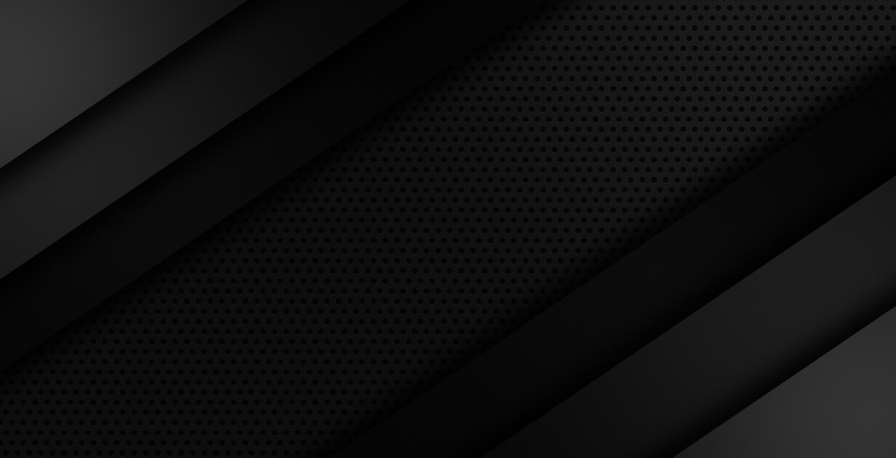
Write a WebGL 1 fragment shader that draws this background.

```glsl
precision highp float;

uniform vec2 u_resolution;

#define SLOPE 0.68
#define HOLE_PITCH 0.0255
#define HOLE_RADIUS 0.0062
#define HOLE_DEPTH 0.7
#define RIM_LIGHT 0.012
#define SHADOW_WIDTH 0.045
#define SHADOW_STRENGTH 0.82
#define GRAIN 0.004

float hash(vec2 p) {
    return fract(sin(dot(p, vec2(127.1, 311.7))) * 43758.5453);
}

// Soft round light, one at its centre
float glow(vec2 p, vec2 centre, float radius) {
    vec2 d = (p - centre) / radius;
    return exp(-dot(d, d));
}

// Distance to the nearest hole centre of a staggered lattice
float holeDistance(vec2 p) {
    vec2 pitch = HOLE_PITCH * vec2(1.0, 0.8660);
    float row = floor(p.y / pitch.y);
    p.x += 0.5 * pitch.x * mod(row, 2.0);
    return length((fract(p / pitch) - 0.5) * pitch);
}

float holeMask(vec2 p, float pixel) {
    return 1.0 - smoothstep(-pixel, pixel, holeDistance(p) - HOLE_RADIUS);
}

// Perforated sheet, brighter towards the upper right
float meshShade(vec2 p, float pixel) {
    float shade = 0.052 + 0.055 * glow(p, vec2(1.72, 0.95), 0.65);
    float hole = holeMask(p, pixel);
    float rim = holeMask(p + vec2(0.0, 0.003), pixel) * (1.0 - hole);
    return shade * (1.0 - HOLE_DEPTH * hole) + RIM_LIGHT * rim;
}

// Lay a panel over what is below; inside is positive within the panel
float addPanel(float below, float panel, float inside, float pixel) {
    float reach = max(-inside, 0.0) / SHADOW_WIDTH;
    float shadow = 1.0 - SHADOW_STRENGTH * exp(-reach * reach);
    return mix(below * shadow, panel, smoothstep(-pixel, pixel, inside));
}

void main() {
    vec2 p = gl_FragCoord.xy / u_resolution.y;
    float pixel = 0.75 / u_resolution.y;

    // Position across the diagonal bands, from upper left to lower right
    float unit = inversesqrt(1.0 + SLOPE * SLOPE);
    float across = (SLOPE * p.x + 1.0 - p.y) * unit;

    float shade = meshShade(p, pixel);

    // Inner, middle and corner panels on the upper left
    float innerLeft = 0.018 + 0.030 * glow(p, vec2(0.33, 0.60), 0.35);
    float middleLeft = 0.020 + 0.105 * glow(p, vec2(0.15, 0.62), 0.50);
    float cornerLeft = 0.040 + 0.170 * glow(p, vec2(0.0, 0.85), 0.42);
    shade = addPanel(shade, innerLeft, 0.810 * unit - across, pixel);
    shade = addPanel(shade, middleLeft, 0.610 * unit - across, pixel);
    shade = addPanel(shade, cornerLeft, 0.368 * unit - across, pixel);

    // Inner, middle and corner panels on the lower right
    float innerRight = 0.018 + 0.028 * glow(p, vec2(1.42, 0.40), 0.42);
    float middleRight = 0.020 + 0.095 * glow(p, vec2(1.78, 0.38), 0.58);
    float cornerRight = 0.050 + 0.150 * glow(p, vec2(1.90, 0.10), 0.45);
    shade = addPanel(shade, innerRight, across - 1.488 * unit, pixel);
    shade = addPanel(shade, middleRight, across - 1.713 * unit, pixel);
    shade = addPanel(shade, cornerRight, across - 1.998 * unit, pixel);

    // Fine grain hides banding in the dark gradients
    shade += GRAIN * (hash(floor(p * 262.0)) - 0.5);
    gl_FragColor = vec4(vec3(shade), 1.0);
}
```
